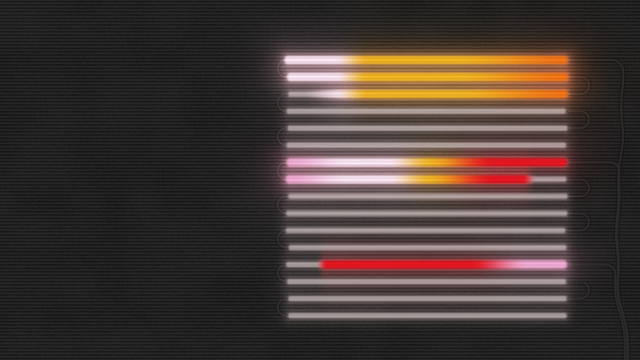
Reproduce this background procedurally as a WebGL 1 fragment shader.

```glsl
precision highp float;
// A dark ribbed wall with sixteen horizontal light tubes, some glowing in blended colours.
// Space is scaled so tubes lie one unit apart; capsule distances give tubes and halos,
// and rounded distance curves give the connecting wires.
uniform vec2 u_resolution;

const float LEFT = 16.87;
const float RIGHT = 33.3;

float hash(vec2 p) {
  return fract(sin(dot(p, vec2(127.1, 311.7))) * 43758.5453);
}

float softNoise(vec2 p) {
  vec2 i = floor(p), f = fract(p);
  f = f * f * (3.0 - 2.0 * f);
  return mix(mix(hash(i), hash(i + vec2(1, 0)), f.x),
             mix(hash(i + vec2(0, 1)), hash(i + vec2(1, 1)), f.x), f.y);
}

// Emitted colour (rgb) and power (a) of a tube at u = 0..1 along its length
vec4 tubeLight(float row, float u) {
  vec3 white = vec3(0.97, 0.89, 0.94), pink = vec3(0.93, 0.66, 0.82);
  vec3 yellow = vec3(0.94, 0.70, 0.14), orange = vec3(0.94, 0.45, 0.09);
  vec3 red = vec3(0.89, 0.09, 0.13);
  if (row < 2.5) {
    vec3 c = mix(white, yellow, smoothstep(0.17, 0.29, u));
    c = mix(c, orange, smoothstep(0.6, 1.0, u));
    return vec4(c, row < 1.5 ? 1.0 : smoothstep(0.05, 0.22, u));
  }
  if (row > 5.5 && row < 7.5) {
    vec3 c = mix(pink, white, smoothstep(0.0, 0.22, u));
    c = mix(c, yellow, smoothstep(0.36, 0.52, u));
    c = mix(c, red, smoothstep(0.5, 0.74, u));
    return vec4(c, row < 6.5 ? 1.0 : 1.0 - smoothstep(0.84, 0.89, u));
  }
  if (row > 11.5 && row < 12.5)
    return vec4(mix(red, pink, smoothstep(0.65, 0.86, u)), smoothstep(0.1, 0.14, u));
  return vec4(0.0);
}

// Distance to the small loops joining neighbouring tubes
float loopDistance(vec2 p) {
  float k = clamp(floor(p.y / 2.0), 0.0, 7.0);
  vec2 l = p - vec2(LEFT - 0.08, 2.0 * k + 0.5);
  float d = l.x < 0.0 ? abs(length(l) - 0.5) : 9.0;
  k = clamp(floor((p.y - 1.0) / 2.0), 0.0, 6.0);
  l = vec2(max(p.x - 34.05, 0.0), p.y - 2.0 * k - 1.5);
  bool joined = abs(k - 2.0) > 0.5 && abs(k - 5.0) > 0.5;
  if (p.x > RIGHT && joined) d = min(d, abs(length(l) - 0.5));
  return d;
}

// Distance to the three feed wires that turn down into the side bundle
float feedDistance(vec2 p) {
  float bend = 36.5 - 0.3 * smoothstep(4.0, 9.0, p.y) + 0.65 * smoothstep(12.5, 17.6, p.y);
  bend += 0.06 * sin(p.y * 1.7);
  float d = 9.0;
  for (int j = 0; j < 3; j++) {
    float f = float(j);
    vec2 l = p - vec2(bend - 0.6 + 0.17 * f * (1.0 - 0.7 * f), 6.0 * f + 0.6);
    d = min(d, abs(length(vec2(max(l.x, 0.0), min(l.y, 0.0))) - 0.6));
  }
  return p.x > RIGHT ? d : 9.0;
}

void main() {
  vec2 v = gl_FragCoord.xy / u_resolution.y;
  vec2 p = vec2(v.x, 1.0 - v.y) * 21.12 - vec2(0.0, 3.52);
  float aa = 21.12 / u_resolution.y;

  // Ribbed wall with grain and faint blotches
  float rib = 0.5 + 0.5 * cos(6.2832 * 108.0 * v.y);
  float grain = hash(floor(v * 288.0)) - 0.5;
  vec3 col = vec3(0.128, 0.127, 0.126) * (0.76 + 0.45 * rib);
  col += 0.018 * grain + 0.018 * (softNoise(p * 0.6) - 0.5);

  // Wires with a dark contact shadow
  float wire = min(loopDistance(p), feedDistance(p));
  col *= 1.0 - 0.35 * smoothstep(0.2, 0.04, wire);
  col = mix(col, vec3(0.2), 0.7 * smoothstep(0.05 + aa, 0.02, wire));

  // Gather halos and keep the nearest tube
  vec3 glow = vec3(0.0);
  float nearest = 9.0;
  vec4 light = vec4(0.0);
  for (int i = 0; i < 16; i++) {
    float row = float(i);
    float start = LEFT + 0.2 * (hash(vec2(row, 3.0)) - 0.5);
    float end = RIGHT - 0.14 * hash(vec2(row, 8.0));
    float x = clamp(p.x, start + 0.15, end - 0.15);
    vec4 tube = tubeLight(row, (x - LEFT) / (RIGHT - LEFT));
    float axis = length(p - vec2(x, row));
    float d = max(axis - 0.22, 0.0);
    glow += tube.rgb * vec3(1.0, 0.78, 0.82) * tube.a
          * (0.19 * exp(-d * 1.15) + 0.2 * exp(-d * 6.0));
    glow += vec3(0.17, 0.145, 0.145) * exp(-d * 4.5);
    if (axis < nearest) {
      nearest = axis;
      light = tube;
    }
  }
  col += glow * (0.88 + 0.2 * rib);

  // Tube bodies: grey glass picks up nearby light, lit glass shows its own
  float radius = mix(0.23, 0.31, light.a);
  float body = smoothstep(radius + 0.5 * aa, radius - 0.13 - 0.5 * aa, nearest);
  float core = 1.0 - 0.24 * pow(min(nearest / radius, 1.0), 2.0);
  vec3 glass = vec3(0.58, 0.55, 0.55) * core + glow * 0.45;
  vec3 lit = light.rgb * (0.18 + 0.84 * core);
  col = mix(col, mix(glass, lit, light.a) * (0.94 + 0.08 * rib), body);

  gl_FragColor = vec4(clamp(col, 0.0, 1.0), 1.0);
}
```
